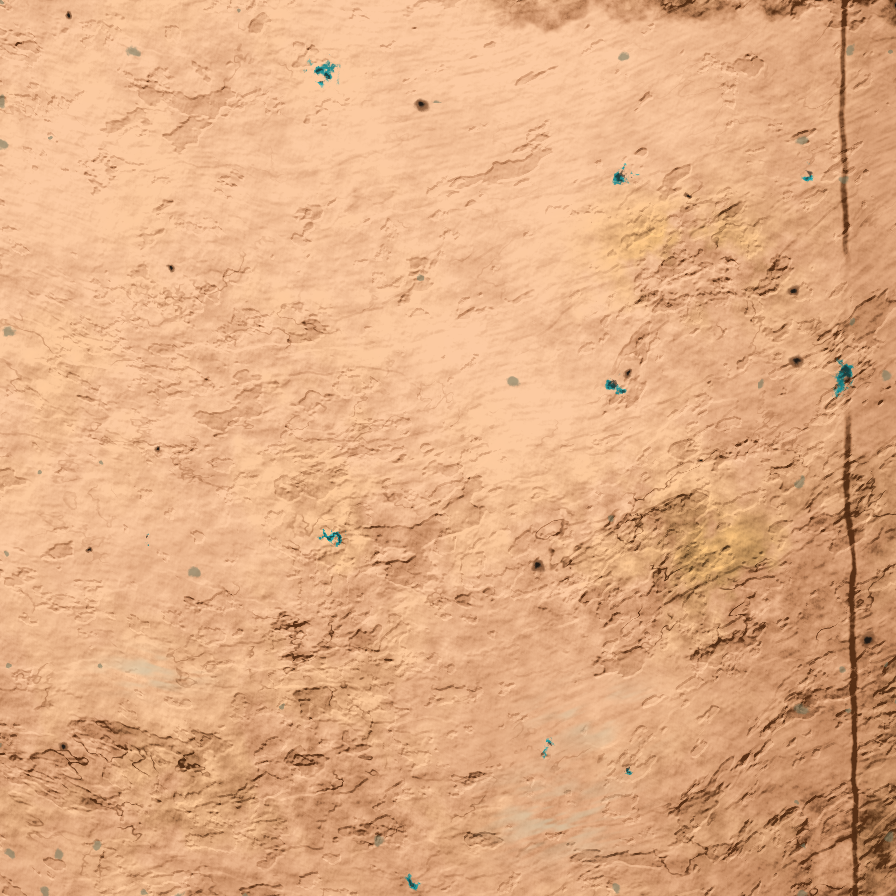
Reproduce this texture procedurally as a Shadertoy shader.

```glsl
// Weathered peach plaster: trowel sweeps, torn flakes, crevices, pits, teal stains.
// A height field of bent, stretched noise is lit from the upper left, and the
// resulting tone is looked up in a four-colour clay ramp.

const vec3 PEACH = vec3(0.965, 0.765, 0.605);
const vec3 CLAY = vec3(0.87, 0.65, 0.49);
const vec3 TAN = vec3(0.75, 0.52, 0.36);
const vec3 UMBER = vec3(0.47, 0.29, 0.17);
const vec3 HOLE = vec3(0.08, 0.07, 0.06);
const vec3 TEAL = vec3(0.06, 0.55, 0.58);
const vec3 MOSS = vec3(0.44, 0.46, 0.37);
const vec3 OCHRE = vec3(0.84, 0.64, 0.36);
const vec3 CHALK = vec3(0.84, 0.78, 0.66);
const vec2 LIGHT_STEP = vec2(-0.0012, 0.0025);
const float BASE_TONE = 1.03;
const float LIT_GAIN = 0.95;
const float SHADOW_GAIN = 1.7;
const float TORN_DARKENING = 0.2;

float hash(vec2 p) {
    vec3 k = fract(p.xyx * 0.1031);
    k += dot(k, k.yzx + 33.33);
    return fract((k.x + k.y) * k.z);
}

float noise(vec2 p) {
    vec2 i = floor(p), f = fract(p);
    f = f * f * (3.0 - 2.0 * f);
    return mix(mix(hash(i), hash(i + vec2(1, 0)), f.x),
               mix(hash(i + vec2(0, 1)), hash(i + 1.0), f.x), f.y);
}

float fbm(vec2 p) {
    float sum = 0.0, amp = 0.46;
    for (int i = 0; i < 5; i++) {
        sum += amp * noise(p);
        p = mat2(1.6, 1.2, -1.2, 1.6) * p + 17.3;
        amp *= 0.57;
    }
    return sum;
}

// Noise whose octaves keep the same stretch direction
float streaks(vec2 p) {
    return 0.45 * noise(p) + 0.3 * noise(p * 2.1 + 5.7) + 0.25 * noise(p * 4.3 + 11.1);
}

float blob(vec2 p, float x, float y, float width, float height) {
    vec2 d = (p - vec2(x, y)) / vec2(width, height);
    return exp(-dot(d, d));
}

// Trowel sweeps: shallow arcs rising to the right
vec2 sweep(vec2 p) {
    vec2 wobble = vec2(noise(p * 9.0), noise(p * 9.0 + 31.0)) - 0.5;
    return p - vec2(0, 0.36 * (p.x - 0.22) * (p.x - 0.22)) + 0.03 * wobble;
}

// Where the plaster is rough, 0 to 1
float roughZone(vec2 p) {
    float z = 0.85 * blob(p, 0.76, 0.37, 0.17, 0.11)
            + 0.6 * blob(p, 0.77, 0.70, 0.17, 0.09)
            + 0.4 * blob(p, 0.25, 0.36, 0.36, 0.15)
            + 0.5 * blob(p, 0.25, 0.11, 0.30, 0.07)
            + 0.9 * blob(p, 0.78, 1.01, 0.24, 0.03)
            + 0.7 * blob(p, 0.98, 0.04, 0.10, 0.09)
            - 0.14 * smoothstep(0.6, 0.85, p.y);
    return clamp(z + 0.6 * noise(p * 5.0 + 3.0) + 0.5 * noise(p * 13.0) - 0.38, 0.0, 1.0);
}

// x: height, y: torn coverage, z: grain
vec3 surface(vec2 p, float zone) {
    vec2 q = sweep(p);
    float limit = mix(0.27, 0.43, zone);
    float torn = 1.0 - smoothstep(-0.02, 0.02, fbm(q * vec2(17, 29)) - limit);
    float chip = smoothstep(-0.025, 0.025, fbm(q * vec2(32, 50) + 63.0) - limit);
    float ledge = smoothstep(0.48, 0.52, fbm(q * vec2(12, 25) + 47.0));
    float smear = streaks(q * vec2(12, 62));
    float grain = fbm(p * 60.0);
    float h = 0.34 * smear - 0.36 * torn + 0.24 * chip + (0.05 + 0.24 * zone) * ledge
            + (0.36 + 0.3 * zone + 0.3 * torn) * grain;
    return vec3(h, torn, grain);
}

// Scattered ragged dots; x: coverage, y: dark core
vec2 spots(vec2 p, float cells, float chance, float size, float ragged) {
    p += ragged * (vec2(fbm(p * 60.0), fbm(p * 60.0 + 71.0)) - 0.5);
    vec2 id = floor(p * cells) + cells * 3.0;
    vec2 centre = 0.25 + 0.5 * vec2(hash(id), hash(id + 19.7));
    float d = length(fract(p * cells) - centre) / cells;
    float r = size * mix(0.35, 1.0, hash(id + 41.3));
    float on = step(hash(id + 83.1), chance);
    return on * (1.0 - smoothstep(vec2(0.6, 0.2) * r, vec2(1.1, 0.6) * r, vec2(d)));
}

vec3 clayRamp(float t) {
    vec3 c = mix(UMBER, TAN, clamp(t * 3.0, -0.45, 1.0));
    c = mix(c, CLAY, clamp(t * 3.0 - 1.0, 0.0, 1.0));
    return mix(c, PEACH, clamp(t * 3.0 - 2.0, 0.0, 1.25));
}

void mainImage(out vec4 fragColor, in vec2 fragCoord) {
    vec2 p = fragCoord / iResolution.y;
    float zone = roughZone(p);
    vec3 here = surface(p, zone);
    float slope = here.x - surface(p + LIGHT_STEP, zone).x;
    float mottle = fbm(p * 13.0 + 9.0) - 0.5;

    // Tone: relief, torn hollows and darker margins
    float tone = BASE_TONE + 0.4 * mottle - 0.27 * (1.0 - smoothstep(0.0, 0.6, p.y))
               - 0.29 * smoothstep(0.6, 1.0, p.x)
               + LIT_GAIN * max(slope, 0.0) + SHADOW_GAIN * min(slope, 0.0)
               - here.y * TORN_DARKENING - 0.16 * zone
               + (0.2 + 0.9 * zone) * (here.z - 0.5);

    // Short crevices
    float vein = abs(fbm(sweep(p) * vec2(17, 24) + 90.0) - 0.5);
    float broken = smoothstep(0.55, 0.72, noise(p * 27.0 + 8.0));
    tone -= 0.6 * (1.0 - smoothstep(0.004, 0.026, vein)) * broken * (0.15 + zone);

    // Groove along the right, crumbled upper edge
    float edgeX = p.x - 0.955 + 0.015 * p.y + 0.02 * mottle;
    float gap = smoothstep(0.45, 0.7, noise(vec2(4.0, p.y * 8.0)));
    tone -= (0.15 + 0.6 * gap) * (1.0 - smoothstep(0.001, 0.005, abs(edgeX)));
    tone -= 0.12 * smoothstep(0.0, 0.012, edgeX);
    float rim = smoothstep(0.975, 0.99, p.y + 0.12 * mottle) * smoothstep(0.52, 0.58, p.x);
    tone -= rim * (0.85 - 0.8 * here.z);
    vec3 color = clayRamp(tone);

    // Ochre and chalky rubbed patches
    float ochre = blob(p, 0.81, 0.38, 0.07, 0.05) + 0.8 * blob(p, 0.76, 0.72, 0.09, 0.05) + 0.35 * zone;
    ochre = min(ochre, 1.0) * smoothstep(-0.08, 0.12, mottle);
    color = mix(color, OCHRE * (0.5 + 0.6 * tone), 0.65 * ochre);
    float chalk = blob(p, 0.67, 0.20, 0.06, 0.03) + blob(p, 0.62, 0.09, 0.07, 0.04)
                + blob(p, 0.17, 0.25, 0.05, 0.02);
    chalk *= smoothstep(0.35, 0.65, streaks(sweep(p) * vec2(14, 60) + 6.0));
    color = mix(color, CHALK, 0.7 * chalk);

    // Pits, mossy flecks and teal stains
    vec2 pit = spots(p + 0.37, 10.0, 0.16, 0.009, 0.012);
    color = mix(color, UMBER, 0.75 * pit.x);
    color = mix(color, HOLE, 0.9 * pit.y);
    float margin = smoothstep(0.3, 0.5, max(abs(p.x - 0.5), abs(p.y - 0.5)));
    float fleck = spots(p + 0.71, 19.0, 0.04 + 0.25 * margin, 0.007, 0.014).x;
    color = mix(color, MOSS, 0.55 * fleck);
    vec2 stain = spots(p + 0.13, 9.0, 0.08 + 0.14 * p.x, 0.015, 0.045);
    float patchy = smoothstep(0.38, 0.52, fbm(p * 90.0 + 23.0));
    color = mix(color, TEAL * (0.6 + 0.8 * here.z), 0.9 * stain.x * patchy);
    color = mix(color, HOLE, 0.6 * stain.y);

    fragColor = vec4(clamp(color, 0.0, 1.0), 1.0);
}
```
